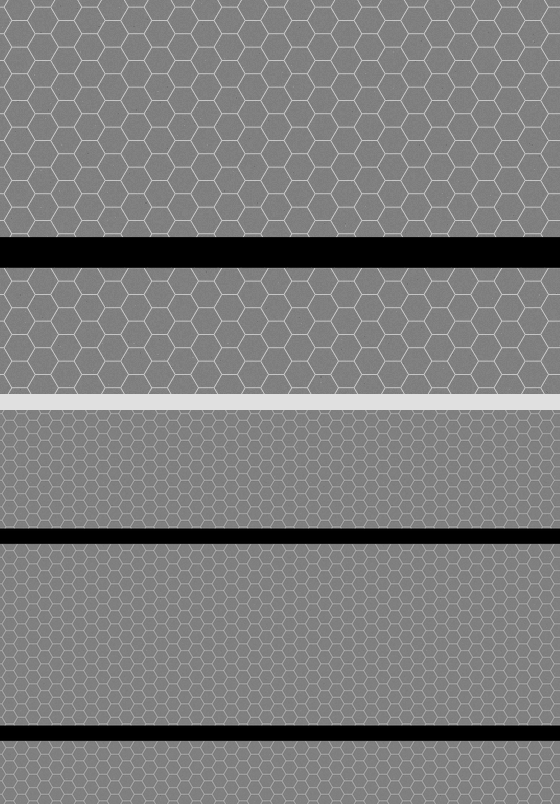
Top, the tile; bottom, the same tile 2 across and 2 down.
This pattern is drawn by a WebGL 2 fragment shader. Its source:

```glsl
#version 300 es
precision highp float;
// Thin pale hexagon mesh on grainy mid grey, crossed by one black horizontal band.
uniform vec2 u_resolution;
out vec4 fragColor;

const float ROOT3 = 1.7320508;

float hash(vec2 cell) {
    vec3 h = fract(cell.xyx * vec3(0.1031, 0.1030, 0.0973));
    h += dot(h, h.yzx + 33.33);
    return fract((h.x + h.y) * h.z);
}

// Distance to the border of the nearest flat-topped hexagon, inradius 0.5.
float hexBorder(vec2 p) {
    vec2 period = vec2(ROOT3, 1.0);
    vec2 a = mod(p, period) - period * 0.5;
    vec2 b = mod(p + period * 0.5, period) - period * 0.5;
    vec2 offset = abs(dot(a, a) < dot(b, b) ? a : b);
    return 0.5 - max(offset.y, dot(offset, vec2(ROOT3 * 0.5, 0.5)));
}

void main() {
    vec2 uv = gl_FragCoord.xy / u_resolution;

    // Height measured downward from the lower edge of the band, wrapping.
    float drop = fract(1.0 - uv.y - 0.6796);

    // Fine grain with rare stronger specks.
    vec2 grainCell = floor(uv * vec2(512.0, 360.0));
    float grain = hash(grainCell) - 0.5;
    float speck = step(0.9985, hash(grainCell + 71.0)) * sign(grain);
    vec3 color = vec3(0.5 + 0.03 * grain + 0.06 * speck);

    // Mesh: twelve repeats across; the band hides the vertical join.
    float rows = 14.774;
    vec2 p = vec2((uv.x * 12.0 + 0.08) * ROOT3, drop * rows);
    p.x += ROOT3 * 0.5;
    float pixel = rows / u_resolution.y;
    float halfWidth = 0.0138;
    float coverage = clamp((halfWidth - hexBorder(p)) / pixel + 0.5, 0.0, 1.0);
    coverage = min(coverage, 2.0 * halfWidth / pixel);
    color = mix(color, vec3(0.87), coverage);

    // Black band.
    float bandDistance = abs(fract(drop - 0.4611) - 0.5) - 0.0389;
    color *= clamp(bandDistance * u_resolution.y + 0.5, 0.0, 1.0);

    fragColor = vec4(color, 1.0);
}
```
